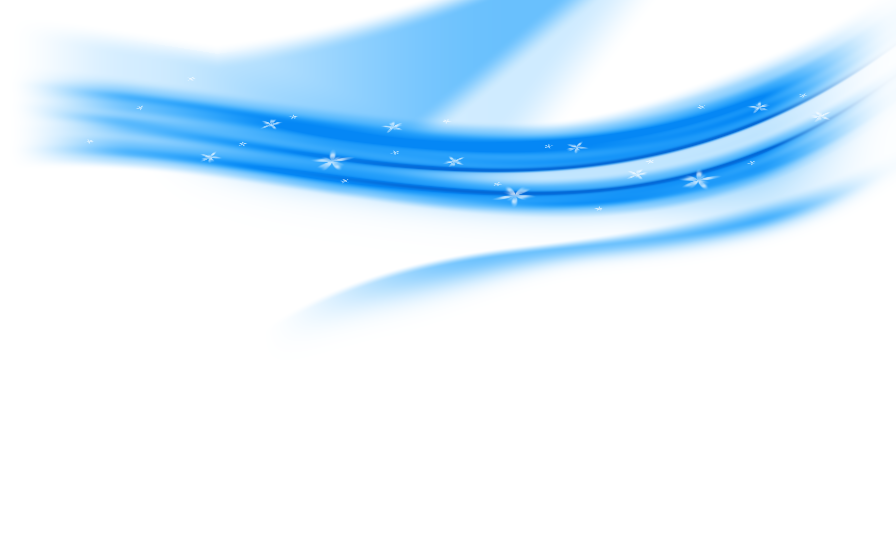
Write a Shadertoy shader that draws this background.

```glsl
// Flowing blue silk ribbons with a pale veil and small white blossoms on white.

// Weights of a cubic through four heights at x = 0, 1/3, 2/3 and 1.
vec4 cubicWeights(float t) {
    float a = t - 1.0 / 3.0, b = t - 2.0 / 3.0, c = t - 1.0;
    return vec4(-4.5 * a * b * c, 13.5 * t * b * c, -13.5 * t * a * c, 4.5 * t * a * b);
}

float bump(float d, float width) {
    return exp(-d * d / (width * width));
}

// Ragged, flattened five-petal flower.
float blossom(vec2 d, float size, float seed) {
    d = vec2(d.x + 0.3 * d.y, 1.9 * d.y) / size;
    float angle = atan(d.y, d.x + 1e-5);
    float rim = 0.62 + 0.25 * cos(5.0 * angle + seed) + 0.13 * sin(9.0 * angle - seed);
    float mottling = 0.75 + 0.25 * sin(8.0 * d.x + seed) * sin(9.0 * d.y);
    return (1.0 - smoothstep(rim - 0.4, rim + 0.12, length(d))) * mottling;
}

void mainImage(out vec4 fragColor, in vec2 fragCoord) {
    // Canvas grid: x runs 0 to 160 rightward, y runs 0 to 100 downward.
    vec2 uv = fragCoord / iResolution.xy;
    float x = uv.x * 160.0, y = (1.0 - uv.y) * 100.0;

    // Guiding curves
    vec4 weights = cubicWeights(uv.x);
    vec4 topHeights = vec4(13.5, 20.4, 23.1, 2.1);
    vec4 bottomHeights = vec4(29.6, 32.9, 37.7, 19.2);
    float fromTop = y - dot(weights, topHeights);
    float fromBottom = y - dot(weights, bottomHeights);
    float fromUpperFold = y - dot(weights, vec4(18.8, 27.3, 29.4, 7.9));
    float fromLowerFold = y - dot(weights, vec4(26.7, 30.8, 34.0, 13.5));
    float fromWisp = y - dot(weights, vec4(114.0, 55.6, 43.3, 29.2));

    // Pale veil rising to the top, with a diagonal crease
    float veilX = x - 35.4;
    float veilEdge = min(3.4 + 0.16 * x, 10.0 - 0.107 * veilX - 0.0026 * veilX * veilX);
    float veil = smoothstep(-1.8, 3.0, y - veilEdge) * mix(0.17, 0.6, smoothstep(22.0, 92.0, x));
    veil += 0.07 * smoothstep(-4.0, 4.0, y - 0.42 * x + 6.0) * smoothstep(20.0, 50.0, x) * step(veilEdge, y);
    veil *= mix(1.0, 0.32, smoothstep(-4.0, 4.5, x + 1.2 * y - 103.0));
    veil *= 1.0 - smoothstep(-10.0, 3.0, x + 0.75 * y - 115.0);
    veil *= 1.0 - smoothstep(-2.0, 1.5, fromBottom);

    // Main ribbon with dark upper rim and fine fibres
    float softness = mix(2.2, 5.5, smoothstep(95.0, 135.0, x));
    float ribbonMask = smoothstep(-softness, 1.8, fromTop) * (1.0 - smoothstep(-1.7, 1.2, fromBottom));
    float ribbon = 0.85 + 0.2 * bump(fromTop - 2.3, 2.2) + 0.1 * bump(fromBottom + 2.2, 1.8);
    ribbon += 0.05 * sin(1.7 * fromUpperFold + 0.03 * x) + 0.03 * sin(3.1 * fromLowerFold);
    ribbon *= mix(0.48, 0.97, smoothstep(12.0, 66.0, x));

    // Pale strip between two thin folds
    float strip = smoothstep(0.0, 0.6, fromUpperFold) * (1.0 - smoothstep(-2.8, -0.1, fromLowerFold));
    ribbon = mix(ribbon, 0.2, 0.92 * strip * smoothstep(67.0, 98.0, x));
    float folds = bump(fromUpperFold, 0.45) + bump(fromLowerFold, 0.4);
    folds *= smoothstep(45.0, 80.0, x) * ribbonMask;
    float leftStreaks = bump(fromUpperFold, 1.2) + bump(fromLowerFold, 1.0) + bump(fromTop - 1.5, 1.1);
    ribbon += 0.2 * folds + 0.2 * leftStreaks * (1.0 - smoothstep(40.0, 75.0, x));
    float density = mix(veil, ribbon, ribbonMask);

    // Soft light under the ribbon and the sheet at the right
    float below = smoothstep(-1.0, 1.0, fromBottom);
    density += 0.22 * below * exp(-max(fromBottom, 0.0) / 2.0) * smoothstep(25.0, 55.0, x);
    float aboveWisp = 1.0 - smoothstep(0.0, 2.5, fromWisp);
    density += 0.2 * below * aboveWisp * smoothstep(108.0, 142.0, x);

    // Lower wisp
    float thickness = mix(4.6, 2.3, smoothstep(70.0, 108.0, x));
    float wisp = smoothstep(-mix(0.9, 3.0, smoothstep(95.0, 140.0, x)), 0.7, fromWisp);
    wisp *= bump(max(fromWisp - 0.3, 0.0), thickness);
    density += 0.58 * wisp * smoothstep(46.0, 88.0, x);

    // Fade at both sides
    density *= smoothstep(1.0, 24.0, x) * (1.0 - 0.95 * smoothstep(134.0, 160.0, x));
    density = clamp(density, 0.0, 1.0);

    // Blue ink over white
    vec3 color = 1.0 - density * vec3(0.98, 0.41, 0.01);
    color -= pow(density, 8.0) * vec3(0.0, 0.06, 0.03);
    color -= 0.12 * folds * density * vec3(0.0, 1.0, 1.0);

    // Blossoms scattered between the ribbon's edges
    float petals = 0.0;
    for (int i = 0; i < 26; i++) {
        float n = float(i);
        bool isLarge = i < 11;
        float flowerX = isLarge ? 37.5 + 10.9 * n : 16.0 + 9.1 * (n - 11.0);
        float lane = isLarge ? fract(0.8 + 0.4 * mod(n, 8.0) + 0.001) : fract(0.618 * n) * 1.3 - 0.3;
        float size = isLarge ? (i % 3 == 2 ? 3.9 : 2.2) : 0.95;
        vec4 heights = mix(topHeights, bottomHeights, lane);
        float flowerY = dot(cubicWeights(flowerX / 160.0), heights);
        petals = max(petals, blossom(vec2(x - flowerX, y - flowerY), size, n));
    }
    color = mix(color, vec3(1.0), 0.72 * petals);

    fragColor = vec4(clamp(color, 0.0, 1.0), 1.0);
}
```
